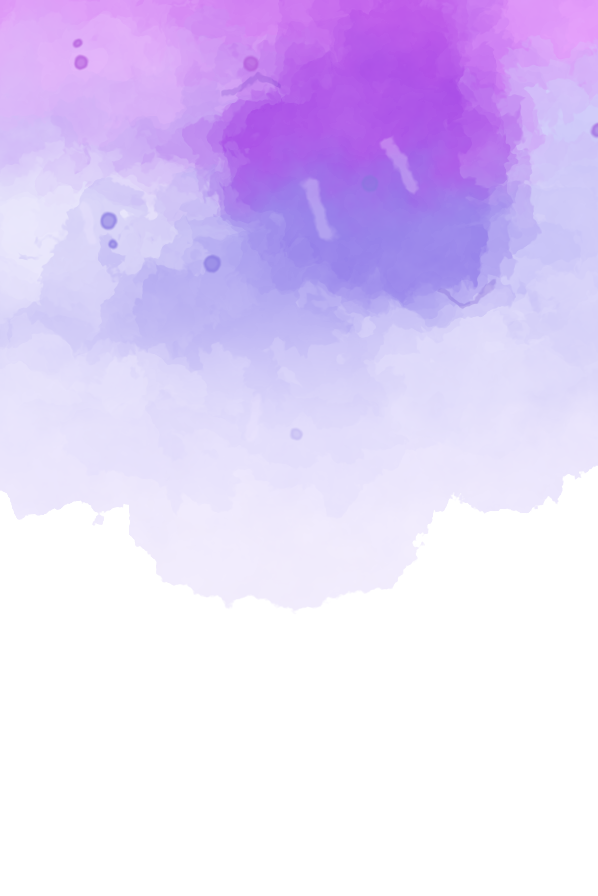
A Shadertoy shader for this background:

```glsl
vec2 hashGradient(vec2 cell) {
    vec3 q = fract(cell.xyx * vec3(0.1031, 0.1030, 0.0973));
    q += dot(q, q.yzx + 33.33);
    float angle = 6.2832 * fract((q.x + q.y) * q.z);
    return vec2(cos(angle), sin(angle));
}

float gradientNoise(vec2 p) {
    vec2 i = floor(p), f = fract(p);
    vec2 u = f * f * f * (f * (f * 6.0 - 15.0) + 10.0);
    vec2 e = vec2(0.0, 1.0);
    float low = mix(dot(hashGradient(i), f), dot(hashGradient(i + e.yx), f - e.yx), u.x);
    float high = mix(dot(hashGradient(i + e), f - e), dot(hashGradient(i + 1.0), f - 1.0), u.x);
    return mix(low, high, u.y);
}

float fbm(vec2 p) {
    float sum = 0.0, amp = 0.6;
    for (int i = 0; i < 5; i++) {
        sum += amp * gradientNoise(p);
        p = mat2(1.6, 1.2, -1.2, 1.6) * p + 7.3;
        amp *= 0.55;
    }
    return sum;
}

// Translucent ragged layers stacked into one elliptical wash
void wash(inout vec3 color, vec2 p, vec2 center, vec2 radius, vec3 tint, float spread) {
    float inside = (1.0 - length((p - center) / radius)) * min(radius.x, radius.y);
    float cover = 0.0;
    for (int i = 0; i < 4; i++) {
        float k = float(i);
        float ragged = inside + 0.13 * fbm(p * 8.0 + center * 31.0 + k * 5.7);
        cover += 0.25 * smoothstep(-0.004, 0.004, ragged + spread * (k - 1.5) / 1.5);
    }
    color = mix(color, tint, cover);
}

float stroke(vec2 p, vec2 a, vec2 b, float width) {
    vec2 d = b - a;
    float t = clamp(dot(p - a, d) / dot(d, d), 0.0, 1.0);
    return 1.0 - smoothstep(0.4 * width, width, length(p - a - d * t));
}

void mainImage(out vec4 fragColor, in vec2 fragCoord) {
    // Width is 1, height is 1.5, y runs down
    vec2 p = vec2(1.0, 1.5) * fragCoord / iResolution.xy;
    p.y = 1.5 - p.y;
    vec2 drift = vec2(fbm(p * 9.0), fbm(p * 9.0 + 40.0));
    vec2 q = p + 0.035 * drift;

    // Pink to lavender ground
    float y = p.y + 0.12 * drift.x;
    vec3 color = mix(vec3(0.87, 0.60, 0.97), vec3(0.82, 0.72, 0.97), smoothstep(0.0, 0.2, y));
    color = mix(color, vec3(0.87, 0.85, 0.98), smoothstep(0.18, 0.34, y));
    color = mix(color, vec3(0.83, 0.81, 0.97), smoothstep(0.46, 0.54, y));
    color = mix(color, vec3(0.92, 0.90, 0.99), smoothstep(0.54, 0.76, y));
    color = mix(color, vec3(0.945, 0.925, 0.99), smoothstep(0.76, 0.95, y));

    // Upper halos and pale blooms
    wash(color, q, vec2(0.45, 0.02), vec2(0.20, 0.13), vec3(0.82, 0.51, 0.95), 0.06);
    wash(color, q, vec2(0.37, 0.24), vec2(0.18, 0.11), vec3(0.77, 0.61, 0.95), 0.07);
    wash(color, q, vec2(0.83, 0.10), vec2(0.14, 0.17), vec3(0.79, 0.49, 0.95), 0.06);
    wash(color, q, vec2(0.98, 0.02), vec2(0.13, 0.10), vec3(0.89, 0.61, 0.98), 0.05);
    wash(color, q, vec2(0.16, 0.11), vec2(0.12, 0.06), vec3(0.89, 0.71, 0.98), 0.06);
    wash(color, q, vec2(0.97, 0.21), vec2(0.12, 0.08), vec3(0.82, 0.80, 0.98), 0.05);
    wash(color, q, vec2(0.13, 0.40), vec2(0.23, 0.09), vec3(0.91, 0.90, 0.985), 0.04);
    wash(color, q, vec2(0.90, 0.40), vec2(0.16, 0.10), vec3(0.79, 0.77, 0.97), 0.07);

    // Blue-violet spill below the core
    vec3 spill = mix(vec3(0.68, 0.64, 0.94), vec3(0.86, 0.84, 0.98), smoothstep(0.42, 0.74, p.y));
    wash(color, q, vec2(0.45, 0.56), vec2(0.27, 0.18), spill, 0.09);
    wash(color, q, vec2(0.55, 0.44), vec2(0.20, 0.12), spill, 0.05);
    wash(color, q, vec2(0.79, 0.60), vec2(0.15, 0.08), vec3(0.89, 0.875, 0.985), 0.06);
    wash(color, q, vec2(0.07, 0.65), vec2(0.16, 0.05), vec3(0.91, 0.895, 0.987), 0.05);

    // Saturated core, magenta above and blue below
    float coreY = p.y + 0.09 * drift.y;
    vec3 core = mix(vec3(0.75, 0.37, 0.92), vec3(0.68, 0.34, 0.91), smoothstep(0.0, 0.18, coreY));
    core = mix(core, vec3(0.60, 0.52, 0.92), smoothstep(0.20, 0.40, coreY));
    core = mix(core, vec3(0.67, 0.63, 0.94), smoothstep(0.42, 0.54, coreY));
    wash(color, q, vec2(0.66, 0.03), vec2(0.12, 0.21), core, 0.06);
    wash(color, q, vec2(0.60, 0.28), vec2(0.235, 0.20), core, 0.035);
    wash(color, q, vec2(0.72, 0.41), vec2(0.11, 0.09), core, 0.03);

    // Stepped pigment grain
    float grain = floor(7.0 * fbm(q * 6.0 + 15.0) + 0.5) / 7.0 + 0.4 * fbm(p * 22.0);
    color += 0.11 * grain * (1.05 - color);

    // Creases along the core and lifted streaks
    float crease = max(stroke(q, vec2(0.37, 0.16), vec2(0.43, 0.125), 0.006),
                       stroke(q, vec2(0.43, 0.125), vec2(0.47, 0.14), 0.006));
    crease = max(crease, stroke(q, vec2(0.73, 0.485), vec2(0.77, 0.505), 0.006));
    crease = max(crease, stroke(q, vec2(0.77, 0.505), vec2(0.83, 0.465), 0.006));
    color *= 1.0 - crease * vec3(0.10, 0.14, 0.04);
    float lifted = max(stroke(q, vec2(0.65, 0.23), vec2(0.69, 0.31), 0.012),
                       stroke(q, vec2(0.51, 0.32), vec2(0.55, 0.39), 0.018));
    lifted = max(lifted, stroke(q, vec2(0.43, 0.67), vec2(0.42, 0.72), 0.014));
    lifted = max(lifted, stroke(q, vec2(0.145, 0.36), vec2(0.15, 0.40), 0.012));
    color = mix(color, vec3(0.95, 0.92, 1.0), 0.28 * lifted);

    // Droplets: position and radius
    vec3 drops[9] = vec3[9](vec3(0.353, 0.443, 0.013), vec3(0.418, 0.107, 0.013),
        vec3(0.132, 0.074, 0.008), vec3(0.137, 0.107, 0.012), vec3(0.183, 0.371, 0.014),
        vec3(0.190, 0.408, 0.008), vec3(0.495, 0.728, 0.011), vec3(0.999, 0.219, 0.011),
        vec3(0.620, 0.308, 0.014));
    for (int i = 0; i < 9; i++) {
        float d = length(p + 0.012 * drift - drops[i].xy) - drops[i].z;
        float body = 1.0 - smoothstep(-0.003, 0.003, d);
        float rim = 1.0 - smoothstep(0.0, 0.005, abs(d + 0.003));
        float strength = (0.55 * body + 0.2 * rim) * (1.0 - 0.65 * smoothstep(0.5, 0.7, p.y));
        vec3 ink = mix(vec3(0.70, 0.36, 0.86), vec3(0.53, 0.47, 0.88), smoothstep(0.1, 0.35, p.y));
        color = mix(color, ink, strength);
    }

    // Ragged lower boundary with a central bowl
    float bowl = (p.x - 0.47) / 0.255;
    float border = 0.85 + 0.165 * sqrt(max(0.0, 1.0 - bowl * bowl));
    border += 0.04 * exp(-pow((p.x - 0.05) / 0.03, 2.0)) - 0.05 * smoothstep(0.88, 1.0, p.x);
    border -= 0.06 * (1.0 - smoothstep(0.0, 0.03, p.x));
    float roughness = 0.04 + 0.07 * smoothstep(0.5, 1.0, abs(bowl));
    float depth = border - p.y + roughness * fbm(p * 13.0 + 3.0);
    color = mix(vec3(1.0), color, smoothstep(-0.003, 0.003, depth));

    fragColor = vec4(clamp(color, 0.0, 1.0), 1.0);
}
```
